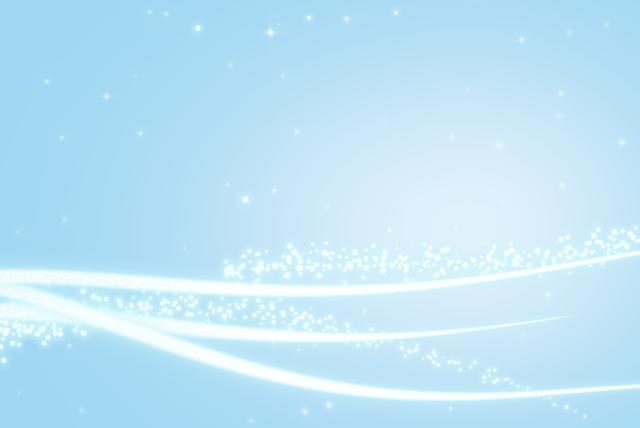
Give the GLSL for this background, as a WebGL 1 fragment shader.

```glsl
precision highp float;
// Pale blue backdrop with a soft off-centre glow, three tapering light ribbons,
// two trails of glowing dots and scattered stars. Ribbons and trails follow
// quartic curves; dots and stars are jittered, hashed grid cells.
uniform vec2 u_resolution;

const vec2 CANVAS = vec2(1.5, 1.0);
const vec3 SKY = vec3(0.62, 0.84, 0.95);
const vec3 GLOW = vec3(0.88, 0.945, 0.985);
const vec3 AQUA = vec3(0.80, 0.965, 0.985);
const vec3 WHITE = vec3(0.985, 1.0, 1.0);
const vec2 GLOW_CENTER = vec2(1.10, 0.47);
const vec2 GLOW_LEFT = vec2(0.64, 0.43);
const vec2 GLOW_RIGHT = vec2(0.50, 0.43);
const float KNOT_STEP = 0.375;  // spacing of curve knots along x
const float DOT_CELL = 0.019;
const float STAR_CELL = 0.125;
const float STAR_CHANCE = 0.55;

// Curves: start height, then four forward differences per knot
const float TOP_Y = 0.3535;
const vec4 TOP_D = vec4(-0.0175, 0.0018, 0.0413, -0.0495);
const float MID_Y = 0.2734;
const vec4 MID_D = vec4(-0.0334, 0.0054, 0.043, -0.0592);
const float LOW_Y = 0.330;
const vec4 LOW_D = vec4(-0.125, 0.0216, 0.0544, -0.0795);
const float UPPER_TRAIL_Y = 0.080;
const vec4 UPPER_TRAIL_D = vec4(0.246, -0.184, 0.121, 0.0);
const float LOWER_TRAIL_Y = 0.234;
const vec4 LOWER_TRAIL_D = vec4(0.047, -0.09, 0.024, -0.013);

vec2 hash22(vec2 p) {
  vec3 q = fract(p.xyx * vec3(0.1031, 0.1030, 0.0973));
  q += dot(q, q.yzx + 33.33);
  return fract((q.xx + q.yz) * q.zy);
}

// Newton forward-difference polynomial
float curve(float x, float start, vec4 d) {
  float t = x / KNOT_STEP;
  float c2 = t * (t - 1.0) / 2.0;
  float c3 = c2 * (t - 2.0) / 3.0;
  float c4 = c3 * (t - 3.0) / 4.0;
  return start + dot(d, vec4(t, c2, c3, c4));
}

// Halo, then bright core; grain breaks up the left part
vec3 ribbon(vec3 col, vec2 p, float start, vec4 diffs, vec2 widths, float tip) {
  float y = curve(p.x, start, diffs);
  float slope = (curve(p.x + 0.01, start, diffs) - y) / 0.01;
  float d = abs(p.y - y) / sqrt(1.0 + slope * slope);
  float w = mix(widths.x, widths.y, smoothstep(0.25, tip, p.x));
  float visible = 1.0 - smoothstep(tip - 0.12, tip, p.x);
  float edge = 0.7 / u_resolution.y + w * 0.35;
  float core = 1.0 - smoothstep(w - edge, w + edge, d);
  float grain = hash22(floor(p * 400.0)).x * (1.0 - smoothstep(0.15, 0.6, p.x));
  float halo = exp(-max(d - w, 0.0) / (0.005 + 0.5 * w));
  col = mix(col, AQUA, 0.75 * halo * visible);
  return mix(col, WHITE, core * visible * (1.0 - 0.35 * grain));
}

// Dots are dense on the curve and thin out away from it
vec3 trail(vec3 col, vec2 p, float start, vec4 diffs, vec2 span, vec2 spreads, vec2 radii) {
  float light = 0.0;
  float haze = 0.0;
  for (int layer = 0; layer < 2; layer++) {
    float shift = float(layer) * 0.5;
    vec2 local = vec2(p.x, p.y - curve(p.x, start, diffs));
    vec2 base = floor(local / DOT_CELL + shift);
    for (int j = -1; j <= 1; j++) {
      for (int i = -1; i <= 1; i++) {
        vec2 id = base + vec2(float(i), float(j));
        vec2 seed = id + 71.0 + 130.0 * float(layer) + 50.0 * start;
        vec2 c = (id - shift + hash22(seed)) * DOT_CELL;
        vec2 rnd = hash22(seed + 217.0);
        float along = clamp((c.x - span.x) / (span.y - span.x), 0.0, 1.0);
        float offset = c.y / mix(spreads.x, spreads.y, along);
        float keep = step(rnd.x, 0.85 * exp(-offset * offset));
        keep *= step(span.x, c.x) * step(c.x, span.y);
        float r = mix(radii.x, radii.y, along) * (0.45 + 0.75 * rnd.y);
        float d = length(p - vec2(c.x, c.y + curve(c.x, start, diffs)));
        light = max(light, keep * (1.0 - smoothstep(r * 0.5, r * 1.3, d)));
        haze += keep * exp(-d * d / (r * r * 4.5));
      }
    }
  }
  col = mix(col, AQUA, 0.8 * (1.0 - exp(-haze)));
  return mix(col, WHITE, 0.93 * light);
}

// Round glow plus four thin rays
float star(vec2 q, float size, float reach) {
  vec2 a = abs(q);
  float thin = size * 0.18 + 0.4 / u_resolution.y;
  float rays = exp(-a.x / thin - a.y / reach) + exp(-a.y / thin - a.x / reach);
  return 0.8 * exp(-dot(q, q) / (size * size)) + 0.4 * rays;
}

float starField(vec2 p) {
  float sum = 0.0;
  vec2 base = floor(p / STAR_CELL);
  for (int j = -1; j <= 1; j++) {
    for (int i = -1; i <= 1; i++) {
      vec2 id = base + vec2(float(i), float(j));
      vec2 c = (id + 0.1 + 0.8 * hash22(id + 19.0)) * STAR_CELL;
      vec2 rnd = hash22(id + 83.0);
      float size = mix(0.003, 0.009, rnd.y * rnd.y);
      float power = step(rnd.x, STAR_CHANCE) * mix(0.3, 0.8, fract(rnd.x * 17.0));
      sum += power * (star(p - c, size, size) + 0.15 * exp(-length(p - c) / 0.013));
    }
  }
  return sum;
}

void main() {
  vec2 p = gl_FragCoord.xy / u_resolution * CANVAS;
  // Backdrop
  vec2 g = p - GLOW_CENTER;
  g /= g.x < 0.0 ? GLOW_LEFT : GLOW_RIGHT;
  vec3 col = mix(SKY, GLOW, exp(-dot(g, g)));
  // Stars, with two large ones
  float stars = starField(p);
  stars += star(p - vec2(0.634, 0.924), 0.008, 0.018);
  stars += 0.7 * star(p - vec2(0.25, 0.775), 0.006, 0.015);
  col = mix(col, vec3(0.9, 0.985, 1.0), min(stars, 1.0));
  // Trails and ribbons
  col = trail(col, p, LOWER_TRAIL_Y, LOWER_TRAIL_D, vec2(-0.05, 1.38), vec2(0.047, 0.006), vec2(0.0075, 0.0035));
  col = trail(col, p, UPPER_TRAIL_Y, UPPER_TRAIL_D, vec2(0.53, 1.55), vec2(0.030, 0.024), vec2(0.0070, 0.0065));
  col = ribbon(col, p, MID_Y, MID_D, vec2(0.017, 0.001), 1.38);
  col = ribbon(col, p, LOW_Y, LOW_D, vec2(0.017, 0.003), 1.65);
  col = ribbon(col, p, TOP_Y, TOP_D, vec2(0.015, 0.004), 1.65);
  gl_FragColor = vec4(col, 1.0);
}
```
